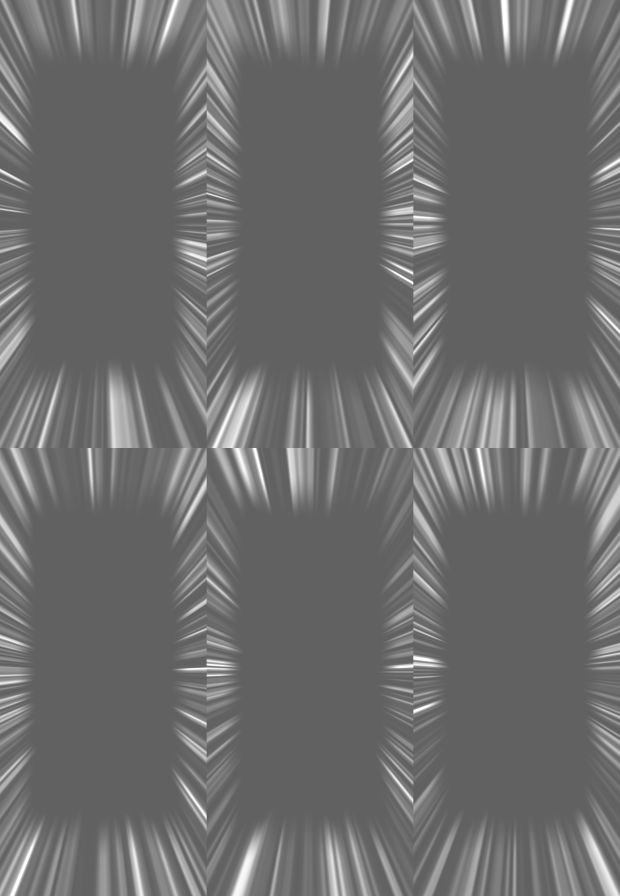
Write a Shadertoy shader that draws this pattern.

```glsl
// Three by two panels of pale speed lines on grey, each bursting from its centre.
// Two layers of periodic noise over the angle make the streaks, and a soft box
// mask keeps the middle of each panel empty; every panel has its own seed.

float hash(vec2 p) {
    vec3 q = fract(vec3(p.xyx) * vec3(0.1031, 0.1030, 0.0973));
    q += dot(q, q.yzx + 33.33);
    return fract((q.x + q.y) * q.z);
}

// Smooth noise around one turn, with a whole number of cells so it closes
float ringNoise(float turn, float cells, float seed) {
    float x = turn * cells;
    float cell = floor(x);
    float a = hash(vec2(mod(cell, cells), seed));
    float b = hash(vec2(mod(cell + 1.0, cells), seed));
    return mix(a, b, smoothstep(0.0, 1.0, x - cell));
}

float speedLines(vec2 uv) {
    vec2 grid = vec2(3.0, 2.0);
    vec2 panel = floor(uv * grid);
    vec2 p = 2.0 * fract(uv * grid) - 1.0;
    float seed = 17.0 + 31.0 * panel.x + 113.0 * panel.y;

    // Angle in true proportions, as a fraction of a turn
    vec2 ray = p * iResolution.xy / grid;
    float turn = atan(ray.y, ray.x) / 6.28319 + 0.5;

    // Broad streaks broken up by finer ones
    float broad = ringNoise(turn, 170.0, seed);
    float fine = ringNoise(turn, 350.0, seed + 7.0);
    float streak = 1.3 * pow(broad * fine, 1.5);

    // Empty box in the middle, a little above centre, with ragged line ends
    float box = max(abs(p.x), abs(p.y - 0.04));
    float start = 0.62 + 0.07 * ringNoise(turn, 120.0, seed + 13.0);
    return streak * smoothstep(start, start + 0.21, box);
}

void mainImage(out vec4 fragColor, in vec2 fragCoord) {
    // Average a few samples per pixel to smooth thin lines and panel seams
    float light = 0.0;
    for (int i = 0; i < 9; i++) {
        vec2 offset = (vec2(i % 3, i / 3) - 1.0) / 3.0;
        light += speedLines((fragCoord + offset) / iResolution.xy) / 9.0;
    }
    fragColor = vec4(vec3(mix(0.38, 1.0, min(light, 1.0))), 1.0);
}
```
